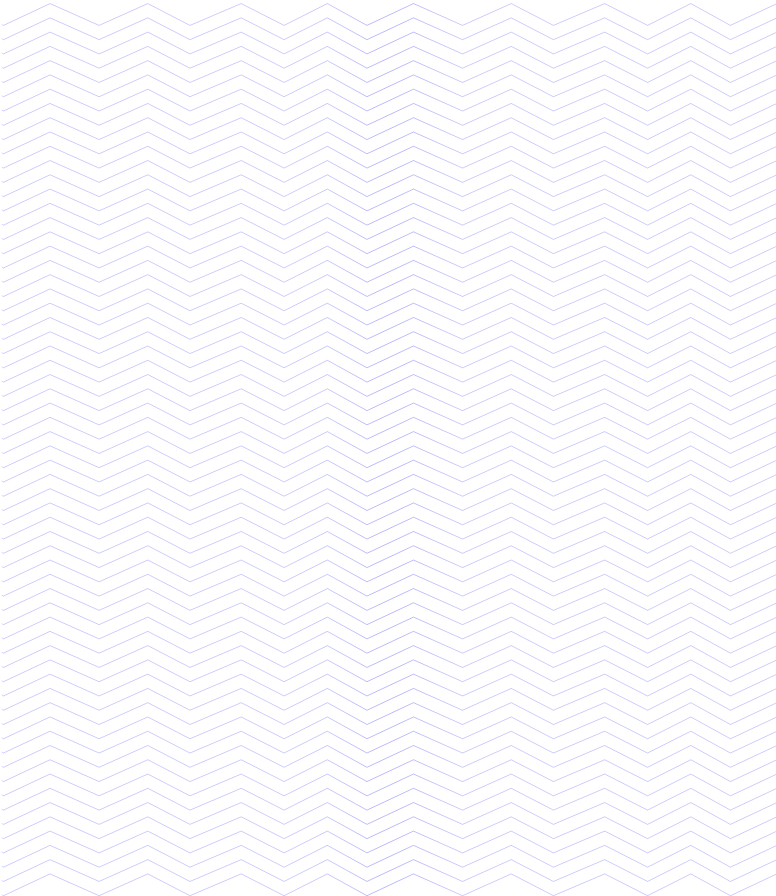
Write a Shadertoy shader that draws this pattern.

```glsl
// Height of the uneven zigzag: 0 in the valleys, 1 on the peaks.
// Four chevrons of slightly different widths fill each unit of x.
float zigzag(float x) {
    float knots[9] = float[9](0.0, 0.128, 0.263, 0.397, 0.513, 0.654, 0.772, 0.891, 1.0);
    float t = fract(x);
    for (int i = 0; i < 8; i++) {
        if (t < knots[i + 1]) {
            float along = (t - knots[i]) / (knots[i + 1] - knots[i]);
            return i % 2 == 0 ? along : 1.0 - along;
        }
    }
    return 0.0;
}

// Share of a pixel covered by a stripe, both measured vertically
float stripeCoverage(float offset, float halfWidth, float pixel) {
    float top = min(offset + 0.5 * pixel, halfWidth);
    float bottom = max(offset - 0.5 * pixel, -halfWidth);
    return max(top - bottom, 0.0) / pixel;
}

void mainImage(out vec4 fragColor, in vec2 fragCoord) {
    vec2 uv = fragCoord / iResolution.xy;
    float rowsTall = 62.8;
    float pixel = rowsTall / iResolution.y;

    // Rows are counted downwards; the first peak sits just below the top edge
    float x = uv.x * 2.135 - 0.0096;
    float depth = (1.0 - uv.y) * rowsTall - 0.25 - 1.53 * (1.0 - zigzag(x));
    float row = clamp(round(depth), 0.0, 61.0);
    float line = stripeCoverage(depth - row, 0.033, pixel);

    // Ink is a little stronger around the central chevron
    float centre = (uv.x - 0.5) / 0.06;
    float ink = 0.95 + 0.35 * exp(-centre * centre);

    // Narrow blank margin at the left
    ink *= smoothstep(0.001, 0.004, uv.x);

    vec3 color = mix(vec3(1.0), vec3(0.78, 0.78, 0.985), line * ink);
    fragColor = vec4(color, 1.0);
}
```
